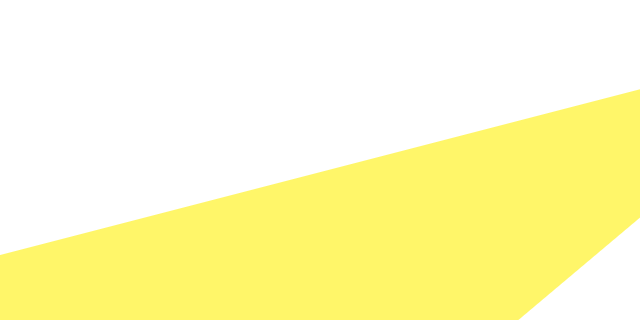
A Shadertoy shader for this background:

```glsl
// A broad yellow band rising to the right across a white ground.
// The band is the region between two slanted lines, each given by its
// signed distance and blended over about one pixel for a smooth edge.

const vec3 WHITE  = vec3(1.0);
const vec3 YELLOW = vec3(1.0, 0.965, 0.41);

// Edge end points, as fractions of the canvas width and height
const vec2 UPPER_START = vec2(0.0, 0.203);
const vec2 UPPER_END   = vec2(1.0, 0.721);
const vec2 LOWER_START = vec2(0.810, 0.0);
const vec2 LOWER_END   = vec2(1.0, 0.320);

// Signed distance to the line from a to b, positive on its left side
float lineDistance(vec2 p, vec2 a, vec2 b) {
    vec2 direction = normalize(b - a);
    vec2 offset = p - a;
    return direction.x * offset.y - direction.y * offset.x;
}

void mainImage(out vec4 fragColor, in vec2 fragCoord) {
    // Canvas height is one unit
    vec2 canvas = vec2(iResolution.x / iResolution.y, 1.0);
    vec2 p = fragCoord / iResolution.y;
    float pixel = 1.0 / iResolution.y;

    // Inside the band: below the upper edge and left of the lower edge
    float belowUpper = -lineDistance(p, UPPER_START * canvas, UPPER_END * canvas);
    float aboveLower = lineDistance(p, LOWER_START * canvas, LOWER_END * canvas);
    float inside = min(belowUpper, aboveLower);
    float coverage = clamp(inside / pixel + 0.5, 0.0, 1.0);

    fragColor = vec4(mix(WHITE, YELLOW, coverage), 1.0);
}
```
